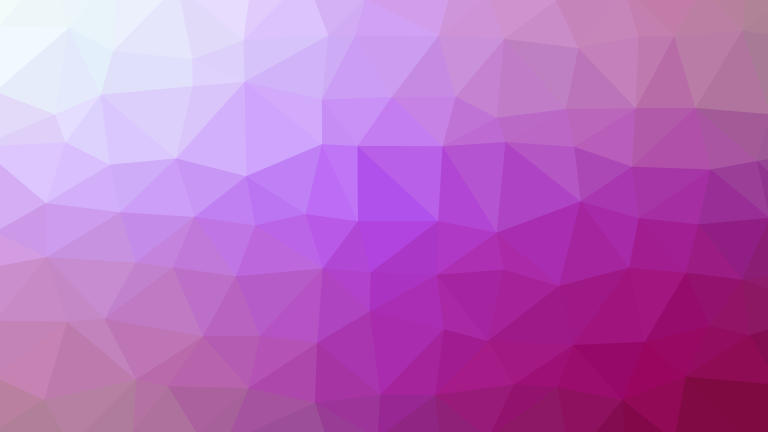
Reproduce this background procedurally as a WebGL 2 fragment shader.

```glsl
#version 300 es
precision highp float;
// Draws a low-poly triangle mesh shaded from pale ice through violet to crimson.

uniform vec2 u_resolution;
out vec4 outColor;

// Mesh layout in units of the canvas height
const vec2 CELL = vec2(0.148, 0.133);
const vec2 ORIGIN = vec2(0.127, -0.028);
const float JITTER = 0.34; // below 0.35 every cell stays convex
const float TAU = 6.2831853;

const int LAST_STOP = 8;
const vec3 RAMP[9] = vec3[9](
    vec3(0.96, 0.99, 0.99), vec3(0.90, 0.95, 0.99), vec3(0.86, 0.79, 0.98),
    vec3(0.77, 0.55, 0.98), vec3(0.69, 0.28, 0.92), vec3(0.67, 0.17, 0.67),
    vec3(0.62, 0.09, 0.51), vec3(0.59, 0.01, 0.35), vec3(0.44, 0.05, 0.20));

vec2 hash2(vec2 p) {
    vec3 q = fract(p.xyx * vec3(0.1031, 0.1030, 0.0973));
    q += dot(q, q.yzx + 33.33);
    return fract((q.xx + q.yz) * q.zy);
}

vec3 ramp(float t) {
    float s = clamp(t, 0.0, 1.0) * float(LAST_STOP);
    int i = min(int(s), LAST_STOP - 1);
    return mix(RAMP[i], RAMP[i + 1], s - float(i));
}

// The same ramp runs left to right and top to bottom; the two are averaged
vec3 fieldColor(vec2 uv) {
    return 0.5 * (ramp(uv.x) + ramp(1.0 - uv.y));
}

// Lattice point moved inside a small disc
vec2 meshVertex(vec2 id) {
    vec2 h = hash2(id + 40.0);
    float angle = TAU * h.x;
    vec2 offset = JITTER * sqrt(h.y) * vec2(cos(angle), sin(angle));
    return ORIGIN + CELL * (id + offset);
}

// Signed distance to the line a-b, positive on its left
float edgeDistance(vec2 p, vec2 a, vec2 b) {
    vec2 e = normalize(b - a);
    vec2 d = p - a;
    return e.x * d.y - e.y * d.x;
}

// Adds one flat facet: premultiplied colour and its coverage
vec4 facet(vec2 p, vec2 a, vec2 b, vec2 c, float aspect, float pixel) {
    float inside = min(edgeDistance(p, a, b),
                   min(edgeDistance(p, b, c), edgeDistance(p, c, a)));
    float coverage = clamp(0.5 + inside / pixel, 0.0, 1.0);
    vec2 center = (a + b + c) / 3.0;
    float shade = 0.03 * (hash2(center * 91.0 + 70.0).x - 0.5);
    vec3 color = fieldColor(center / vec2(aspect, 1.0)) + shade;
    return vec4(color, 1.0) * coverage;
}

// Splits one cell along its shorter diagonal
vec4 cellFacets(vec2 p, vec2 id, float aspect, float pixel) {
    vec2 a = meshVertex(id);
    vec2 b = meshVertex(id + vec2(1.0, 0.0));
    vec2 c = meshVertex(id + vec2(1.0, 1.0));
    vec2 d = meshVertex(id + vec2(0.0, 1.0));
    if (distance(a, c) < distance(b, d)) {
        return facet(p, a, b, c, aspect, pixel) + facet(p, a, c, d, aspect, pixel);
    }
    return facet(p, a, b, d, aspect, pixel) + facet(p, b, c, d, aspect, pixel);
}

void main() {
    float pixel = 1.0 / u_resolution.y;
    float aspect = u_resolution.x * pixel;
    vec2 p = gl_FragCoord.xy * pixel;
    vec2 home = floor((p - ORIGIN) / CELL);

    // Blend facets of the nearby cells by coverage
    vec4 total = vec4(0.0);
    for (int y = -1; y <= 1; y++) {
        for (int x = -1; x <= 1; x++) {
            total += cellFacets(p, home + vec2(x, y), aspect, pixel);
        }
    }
    outColor = vec4(clamp(total.rgb / max(total.a, 0.001), 0.0, 1.0), 1.0);
}
```
